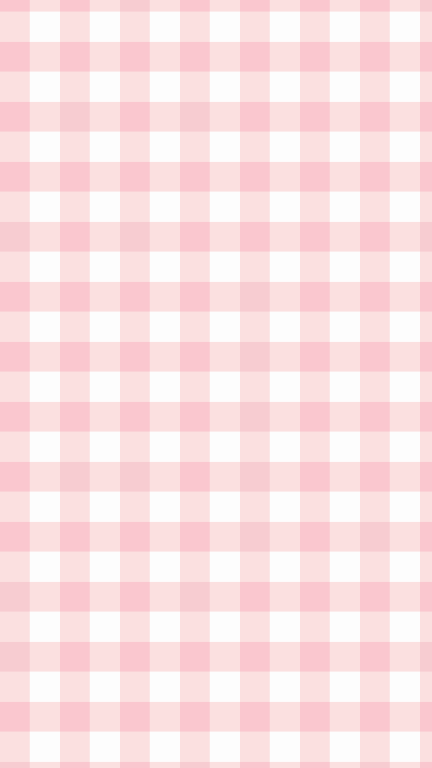
A Shadertoy shader for this pattern:

```glsl
// Pink and white gingham check: two sets of translucent bands crossing at right angles.

#define REPEATS_ACROSS 7.2
#define BAND_WIDTH 0.495
#define BAND_CENTER vec2(0.247, -0.145)
#define EDGE_SOFTNESS 0.008
#define FADED_SHARE 0.22
#define WHITE vec3(0.992, 0.992, 0.992)
#define LIGHT_PINK vec3(0.984, 0.878, 0.878)
#define DEEP_PINK vec3(0.980, 0.780, 0.810)
#define FADED_PINK vec3(0.970, 0.800, 0.820)

float hash(vec2 cell) {
    return fract(sin(dot(cell, vec2(127.1, 311.7))) * 43758.5453);
}

// Coverage of the vertical (x) and horizontal (y) bands, measured in repeats.
vec2 bandCoverage(vec2 p, float pixel) {
    vec2 fromCenter = abs(fract(p + 0.5) - 0.5);
    float blur = max(EDGE_SOFTNESS, 0.5 * pixel);
    return 1.0 - smoothstep(-blur, blur, fromCenter - 0.5 * BAND_WIDTH);
}

void mainImage(out vec4 fragColor, in vec2 fragCoord) {
    // Square repeats, scaled by the canvas width
    float pixel = REPEATS_ACROSS / iResolution.x;
    vec2 p = fragCoord * pixel - BAND_CENTER;
    vec2 band = bandCoverage(p, pixel);

    // A few crossings are very slightly faded
    float faded = step(hash(floor(p + 0.5)), FADED_SHARE);
    vec3 crossing = mix(DEEP_PINK, FADED_PINK, faded);

    // White ground, single bands, then their crossings
    vec3 alongRow = mix(LIGHT_PINK, crossing, band.x);
    vec3 betweenRows = mix(WHITE, LIGHT_PINK, band.x);
    fragColor = vec4(mix(betweenRows, alongRow, band.y), 1.0);
}
```
